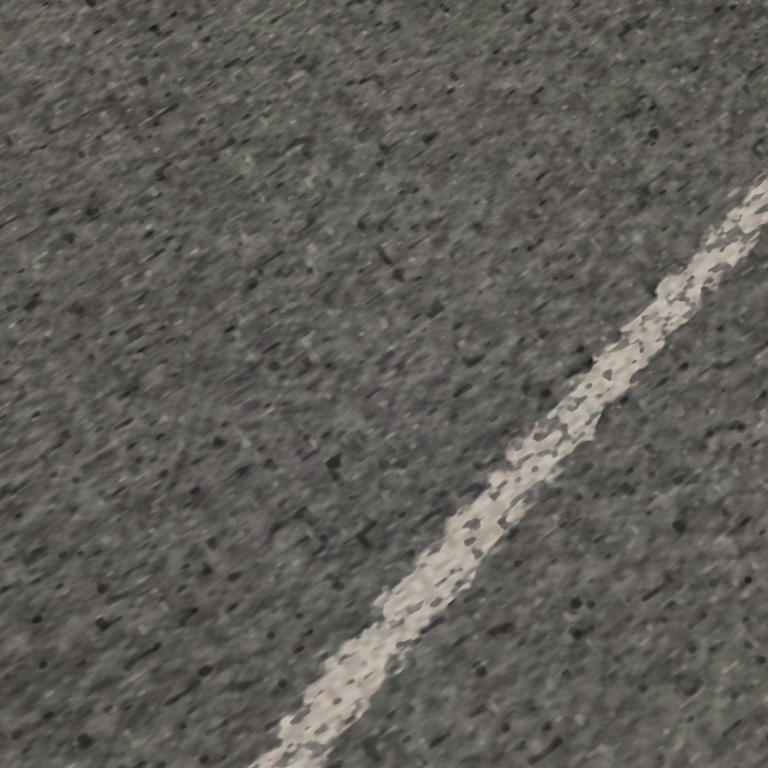
Reproduce this texture procedurally as a Shadertoy shader.

```glsl
// Weathered grey asphalt crossed by a worn, pale diagonal paint stripe.

float hash(vec2 p) {
    return fract(sin(dot(p, vec2(127.1, 311.7))) * 43758.5453);
}

float noise(vec2 p) {
    vec2 i = floor(p), f = fract(p);
    f = f * f * (3.0 - 2.0 * f);
    return mix(mix(hash(i), hash(i + vec2(1, 0)), f.x),
               mix(hash(i + vec2(0, 1)), hash(i + vec2(1, 1)), f.x), f.y);
}

float fbm(vec2 p) {
    float sum = 0.0, amp = 0.5;
    for (int i = 0; i < 4; i++) {
        sum += amp * noise(p);
        p = mat2(1.6, 1.2, -1.2, 1.6) * p + 7.3;
        amp *= 0.5;
    }
    return sum / 0.9375;
}

// Grain coordinates: smaller with distance, stretched toward the upper right
vec2 grainSpace(vec2 uv) {
    vec2 q = vec2((uv.x - 0.5) * (1.0 + 0.45 * uv.y), uv.y * (1.0 + 0.3 * uv.y));
    float a = 0.62;
    return mat2(cos(a), -sin(a), sin(a), cos(a)) * q * vec2(1.0, 1.75);
}

vec3 asphalt(vec2 uv, vec2 g) {
    float coarse = noise(g * 38.0 + 11.0) - 0.5;
    float medium = noise(g * 67.0 + 43.0) - 0.5;
    float fine = noise(g * 130.0 + 71.0) - 0.5;
    float patches = fbm(uv * 5.0 + 3.0) - 0.5;
    float light = 0.357 + 0.11 * coarse + 0.14 * medium + 0.06 * fine + 0.07 * patches;

    // Broad shading: dim upper right and lower left corner
    light -= 0.025 * smoothstep(0.5, 1.0, uv.x) * smoothstep(0.3, 0.9, uv.y);
    light -= 0.035 * exp(-dot((uv - vec2(0.08, 0.08)) * vec2(5, 12),
                              (uv - vec2(0.08, 0.08)) * vec2(5, 12)));

    // Scattered pits and pale stones
    light -= 0.13 * smoothstep(0.73, 0.95, noise(g * 43.0 + 91.0));
    light += 0.12 * smoothstep(0.76, 0.97, noise(g * 48.0 + 157.0));

    // Faint mauve and green mottling, cooler in the middle
    float hue = noise(g * 24.0 + 210.0) - 0.5 + 0.8 * (fbm(uv * 8.0 + 31.0) - 0.5);
    float cool = exp(-9.0 * dot(uv - vec2(0.5, 0.38), uv - vec2(0.5, 0.38)));
    return light * vec3(1.03, 1.0, 0.935) + hue * vec3(0.012, -0.012, 0.008)
         + cool * vec3(-0.006, 0.0, 0.01);
}

// Deep dark holes in the surface
float holes(vec2 uv, vec2 g) {
    vec3 spots[6] = vec3[6](
        vec3(0.434, 0.397, 0.011), vec3(0.885, 0.314, 0.013),
        vec3(0.751, 0.214, 0.009), vec3(0.120, 0.724, 0.009),
        vec3(0.853, 0.826, 0.008), vec3(0.268, 0.126, 0.011));
    float dark = 0.0;
    for (int i = 0; i < 6; i++) {
        vec2 d = uv - spots[i].xy;
        d = vec2(0.9 * d.x + 0.4 * d.y, 1.2 * d.y - 0.5 * d.x);
        float r = length(d) / spots[i].z + 0.7 * (noise(g * 90.0) - 0.5);
        dark = max(dark, 1.0 - smoothstep(0.35, 1.3, r));
    }
    return dark;
}

void mainImage(out vec4 fragColor, in vec2 fragCoord) {
    vec2 uv = fragCoord / iResolution.xy;
    vec2 g = grainSpace(uv);
    vec3 col = asphalt(uv, g);
    col = mix(col, vec3(0.13, 0.125, 0.115), 0.8 * holes(uv, g));

    // Stripe: gently bent, narrowing with distance, ragged at the sides
    float center = 0.365 + 0.80 * uv.y + 0.075 * uv.y * uv.y;
    float halfWidth = 0.050 - 0.022 * uv.y;
    float side = abs(uv.x - center) / halfWidth;
    side += 0.65 * (noise(g * 42.0 + 301.0) - 0.5) + 0.35 * (noise(g * 85.0 + 17.0) - 0.5);
    float paint = 1.0 - smoothstep(0.72, 1.12, side);

    // Paint worn through where the stones show
    float wear = 0.65 * noise(g * 52.0 + 401.0) + 0.35 * noise(g * 95.0 + 57.0);
    paint *= 1.0 - 0.75 * smoothstep(0.53, 0.74, wear);
    vec3 paintCol = vec3(0.70, 0.665, 0.625)
                  + 0.16 * (noise(g * 75.0 + 509.0) - 0.5)
                  + (noise(g * 35.0 + 613.0) - 0.5) * vec3(0.03, -0.01, 0.0);
    col = mix(col, paintCol, paint);

    fragColor = vec4(clamp(col, 0.0, 1.0), 1.0);
}
```
